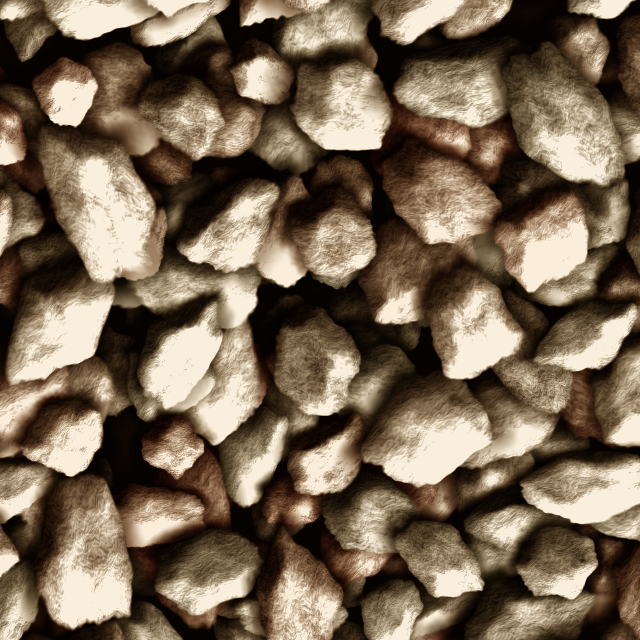
A Shadertoy shader for this texture:

```glsl
// A heap of pale, broken stone chips lit hard from the lower right.
// Layers of jittered cells are painted back to front; each chip is a soft
// polyhedron whose gradient gives its facets, with noise for its rough skin.

const vec3 LIGHT = vec3(0.35, -0.63, 0.69);

vec2 hash2(vec2 p) {
    vec3 h = fract(vec3(p.xyx) * vec3(0.1031, 0.1030, 0.0973));
    h += dot(h, h.yzx + 33.33);
    return fract((h.xx + h.yz) * h.zy);
}

float corner(vec2 cell, vec2 offset) {
    float a = 6.2832 * hash2(cell).x;
    return dot(vec2(cos(a), sin(a)), offset);
}

float gradientNoise(vec2 p) {
    vec2 i = floor(p), f = p - i, e = vec2(1, 0);
    vec2 u = f * f * f * (f * (f * 6.0 - 15.0) + 10.0);
    return mix(mix(corner(i, f), corner(i + e, f - e), u.x),
               mix(corner(i + e.yx, f - e.yx), corner(i + 1.0, f - 1.0), u.x), u.y);
}

float fbm(vec2 p) {
    float sum = 0.0, amp = 0.6;
    for (int i = 0; i < 4; i++) {
        sum += amp * gradientNoise(p);
        p = mat2(1.6, 1.2, -1.2, 1.6) * p + 7.3;
        amp *= 0.66;
    }
    return sum;
}

// Soft maximum of sloped side planes and a tilted top: xy gradient, z distance
vec3 chip(vec2 q, vec2 seed) {
    vec2 tilt = 0.7 * (hash2(seed + 3.7) - 0.5);
    float top = exp(13.0 * (dot(tilt, q) - 0.38));
    vec3 sum = vec3(tilt * top, top);
    for (int i = 0; i < 7; i++) {
        vec2 h = hash2(seed + 11.3 * float(i + 1));
        float a = (float(i) + 0.8 * h.x) * 0.8976;
        float slope = 0.65 + 0.75 * fract(h.x * 7.0 + h.y);
        vec2 n = vec2(cos(a), sin(a));
        float w = exp(13.0 * slope * (dot(n, q) - 0.76 - 0.3 * h.y));
        sum += w * vec3(n * slope, 1);
    }
    return vec3(sum.xy / sum.z, log(sum.z) / 13.0);
}

// Paints one chip and its contact shadow; surface holds tone and warmth
void paintChip(inout vec2 surface, vec2 p, vec2 seed, float depth) {
    vec2 shape = hash2(seed + 51.7), look = hash2(seed + 87.1);
    float angle = 6.2832 * hash2(seed + 29.9).x;
    float size = mix(0.23, 0.43, shape.x);
    vec2 stretch = vec2(mix(1.1, 1.95, shape.y * shape.y), 1);
    mat2 turn = mat2(cos(angle), sin(angle), -sin(angle), cos(angle));
    vec2 q = (p * turn) / (size * stretch);
    if (dot(q, q) > 3.6) return;

    // Ragged outline
    vec2 w = q * 2.3 + seed * 3.1;
    q += 0.13 * vec2(gradientNoise(w), gradientNoise(w + 19.0));
    q += 0.04 * gradientNoise(w * 3.7);
    vec3 c = chip(q, seed);
    vec2 slope = turn * (c.xy / stretch);

    // Shadow falls on the side away from the light
    float side = dot(slope, LIGHT.xy) / (length(slope) + 0.01);
    float shade = smoothstep(0.42, -0.03, c.z) * (0.62 - 0.5 * side);
    surface.x *= 1.0 - clamp(shade, 0.0, 0.9);
    float cover = smoothstep(0.03, -0.03, c.z);
    if (cover <= 0.0) return;

    // Pitted, slightly streaked skin lit by its own relief
    vec2 grainPos = q * stretch * vec2(2.2, 3.2) + seed * 5.7;
    vec2 toLight = (LIGHT.xy * turn) * 0.09;
    float rough = fbm(grainPos);
    float relief = rough - fbm(grainPos + toLight);
    float stain = gradientNoise(q * 1.6 + seed * 2.3);

    float diffuse = max(dot(normalize(vec3(slope * 1.15, 1)), LIGHT), 0.0);
    float tone = 0.07 + 1.15 * pow(diffuse, 1.25);
    tone *= mix(0.72, 1.35, look.x) * (1.0 + 0.55 * stain + 0.45 * rough);
    tone += relief * (0.25 + 0.75 * diffuse);
    tone *= depth * mix(0.7, 1.0, smoothstep(0.02, -0.14, c.z));
    surface = mix(surface, vec2(clamp(tone, 0.03, 1.0), look.y), cover);
}

void mainImage(out vec4 fragColor, in vec2 fragCoord) {
    vec2 uv = fragCoord / iResolution.y;
    vec2 surface = vec2(0.06, 0.5);

    for (int layer = 0; layer < 6; layer++) {
        float k = float(layer);
        vec2 grid = uv / mix(0.19, 0.23, fract(k * 0.618)) + k * vec2(5.37, 9.61) + 20.0;
        vec2 home = floor(grid);
        for (int j = -1; j <= 1; j++)
        for (int i = -1; i <= 1; i++) {
            vec2 cell = home + vec2(i, j);
            vec2 center = cell + 0.25 + 0.5 * hash2(cell + k * 13.0);
            paintChip(surface, grid - center, cell + k * 31.0, 0.7 + 0.065 * k);
        }
    }

    // Tone ramp from dark umber through tan to cream
    float warmth = mix(0.93, 1.2, surface.y * surface.y);
    float tone = clamp(surface.x, 0.02, 0.98);
    vec3 color = vec3(1.0, 0.96, 0.89) * pow(vec3(tone), vec3(1.0, 1.24, 1.6) * vec3(1, warmth, warmth));
    fragColor = vec4(color, 1.0);
}
```
